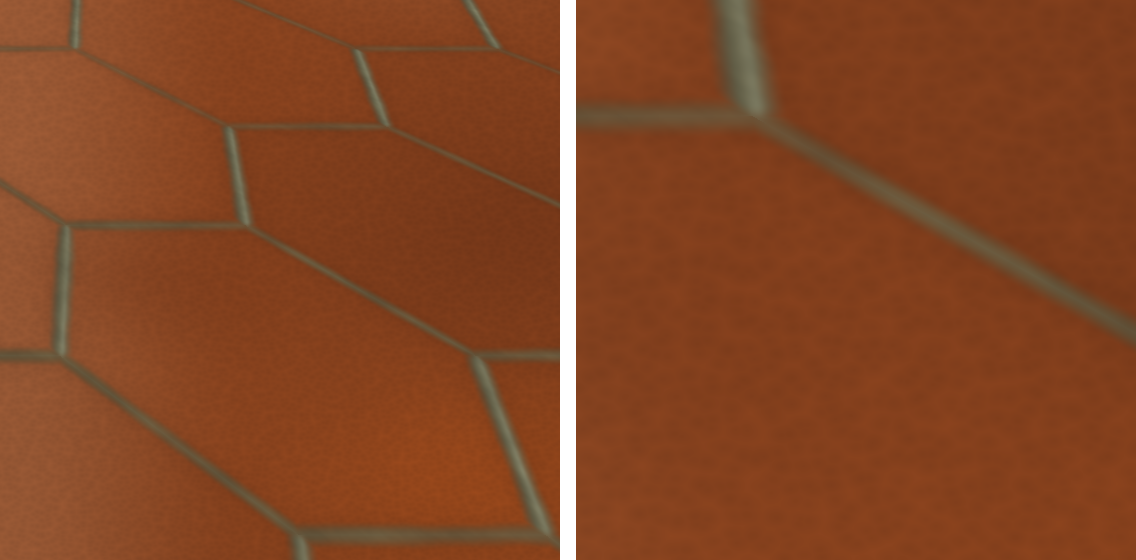
Left: the whole. Right: its middle third, enlarged.
Write a Shadertoy shader that draws this pattern.

```glsl
// Floor projection
const vec2  FLOOR_ORIGIN = vec2(0.478, 0.635);  // tile centre, y measured from the top
const float FLOOR_WIDTH  = 0.371;
const float FLOOR_SKEW   = 0.180;
const float FLOOR_DEPTH  = 0.195;
const float PERSPECTIVE  = 0.183;

// Hexagon tiles with unit circumradius
const float APOTHEM      = 0.8660254;
const vec2  PERIOD       = vec2(3.0, 2.0 * APOTHEM);
const float JOINT_HALF   = 0.034;
const float JOINT_SOFT   = 0.024;
const float JOINT_WOBBLE = 0.008;

// Surface
const float GRAIN_SCALE  = 95.0;
const float GRAIN_AMOUNT = 0.065;
const float TILE_VARY    = 0.04;
const vec3  CLAY         = vec3(0.525, 0.255, 0.115);
const vec3  CLAY_PALE    = vec3(0.595, 0.345, 0.205);
const vec3  CLAY_DARK    = vec3(0.460, 0.215, 0.095);
const vec3  CLAY_GLOW    = vec3(0.590, 0.275, 0.100);
const vec3  GROUT_BROWN  = vec3(0.400, 0.310, 0.200);
const vec3  GROUT_GREEN  = vec3(0.400, 0.385, 0.290);
const vec3  GROUT_LIGHT  = vec3(0.540, 0.540, 0.440);

vec2 hash22(vec2 p) {
    vec3 a = fract(p.xyx * vec3(0.1031, 0.1030, 0.0973));
    a += dot(a, a.yzx + 33.33);
    return fract((a.xx + a.yz) * a.zy);
}

// Distance to the nearest scattered point
float cellular(vec2 p) {
    vec2 cell = floor(p), f = fract(p);
    float nearest = 2.0;
    for (int j = -1; j <= 1; j++)
        for (int i = -1; i <= 1; i++) {
            vec2 o = vec2(i, j);
            nearest = min(nearest, length(o + hash22(cell + o) - f));
        }
    return nearest;
}

float layeredSines(vec2 p) {
    float sum = 0.0, gain = 0.5;
    for (int i = 0; i < 4; i++) {
        sum += gain * sin(p.x + 1.3 * sin(p.y)) * cos(p.y - 0.7 * sin(p.x));
        p = mat2(1.6, 1.2, -1.2, 1.6) * p + 1.7;
        gain *= 0.55;
    }
    return sum;
}

// Canvas to floor plane; z is the relative distance
vec3 toFloor(vec2 p) {
    float down = 1.0 - p.y;
    float v = (FLOOR_ORIGIN.y - down) / (PERSPECTIVE * down + FLOOR_DEPTH);
    float w = 1.0 + PERSPECTIVE * v;
    return vec3((p.x * w - FLOOR_ORIGIN.x + FLOOR_SKEW * v) / FLOOR_WIDTH, v, w);
}

// Offset from the centre of the nearest hexagon
vec2 hexLocal(vec2 q) {
    vec2 a = mod(q + 0.5 * PERIOD, PERIOD) - 0.5 * PERIOD;
    vec2 b = mod(q, PERIOD) - 0.5 * PERIOD;
    return dot(a, a) < dot(b, b) ? a : b;
}

float blob(vec2 p, vec2 centre, vec2 size) {
    vec2 d = (p - centre) / size;
    return exp(-dot(d, d));
}

vec3 clayColor(vec2 p, vec2 tile) {
    vec3 color = mix(CLAY, CLAY_PALE, smoothstep(0.46, 0.0, p.x));
    color = mix(color, CLAY_PALE, 0.35 * blob(p, vec2(0.75, 1.05), vec2(0.25, 0.10)));
    color = mix(color, CLAY_DARK, 0.85 * blob(p, vec2(0.92, 0.58), vec2(0.36, 0.24)));
    color = mix(color, CLAY_DARK, 0.40 * blob(p, vec2(0.30, 0.50), vec2(0.22, 0.10)));
    color = mix(color, CLAY_GLOW, 0.85 * blob(p, vec2(0.85, 0.14), vec2(0.30, 0.18)));
    color *= 1.0 + TILE_VARY * (hash22(tile + 17.0).x - 0.5);

    // Fine pits, stretched a little by the low view, and slow mottling
    vec2 g = p * vec2(0.85, 1.15) * GRAIN_SCALE;
    float grain = cellular(g) + 0.6 * cellular(g * 0.53 + 9.0);
    return color * (1.0 + GRAIN_AMOUNT * (grain - 0.75) + 0.012 * layeredSines(p * 14.0));
}

void mainImage(out vec4 fragColor, in vec2 fragCoord) {
    vec2 p = fragCoord / iResolution.xy;
    vec3 ground = toFloor(p);
    vec2 q = ground.xy;
    vec2 local = hexLocal(q);
    vec2 tile = round((q - local) / vec2(1.5, APOTHEM));

    // Edge distances for the three joint directions
    float level = abs(local.y);
    float slant = abs(dot(local, vec2(APOTHEM, 0.5)));
    float steepSide = dot(local, vec2(APOTHEM, -0.5));
    float steep = abs(steepSide);
    float edge = APOTHEM - max(level, max(slant, steep));
    float steepness = smoothstep(-0.03, 0.03, steep - max(level, slant));

    // Soft, uneven joint that fades in places
    float ragged = edge + JOINT_WOBBLE * layeredSines(q * 7.0);
    float soft = JOINT_SOFT + 1.5 * ground.z / iResolution.y;
    float joint = 1.0 - smoothstep(JOINT_HALF - soft, JOINT_HALF + soft, ragged);
    float flatFade = 0.95 - 0.35 * smoothstep(0.3, 2.2, q.y) + 0.15 * layeredSines(q * 4.0);
    joint *= mix(clamp(flatFade, 0.0, 1.0), 1.0, steepness);

    // Grout: lit streak and shaded side on the steep joints
    float across = -sign(steepSide) * (APOTHEM - steep);
    float streak = exp(-pow((across - 0.010) / 0.015, 2.0));
    float shade = smoothstep(0.0, -0.04, across);
    vec3 grout = mix(GROUT_BROWN, GROUT_GREEN, max(steepness, 0.5 * exp(-edge * 60.0)));
    grout = mix(grout, GROUT_LIGHT, steepness * streak * (0.45 + 0.25 * layeredSines(q * 6.0)));
    grout *= 1.0 - 0.16 * steepness * shade;
    grout *= 1.0 + 0.10 * layeredSines(q * 11.0);

    // Tile rims darken toward the joint
    vec3 clay = clayColor(p, tile);
    clay *= 1.0 - 0.07 * exp(-max(edge - JOINT_HALF, 0.0) * 22.0);

    fragColor = vec4(mix(clay, grout, joint), 1.0);
}
```
